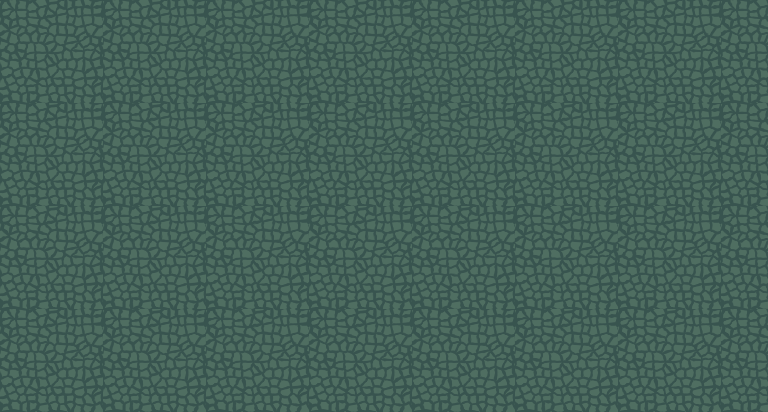
Reproduce this texture procedurally as a WebGL 2 fragment shader.

```glsl
#version 300 es
precision highp float;
// Pebbled leather: small angular green grains split by dark creases, in square tiles.

uniform vec2 u_resolution;
out vec4 fragColor;

const vec3 CREASE = vec3(0.22, 0.33, 0.31);
const vec3 GRAIN = vec3(0.31, 0.43, 0.38);
const float TILES_PER_HEIGHT = 4.0;
const vec2 GRAINS_PER_TILE = vec2(11.0, 12.0);
const float JITTER = 0.78;

// Sine-free hash giving two values in 0..1
vec2 hash22(vec2 p) {
    vec3 q = fract(vec3(p.xyx) * vec3(0.1031, 0.1030, 0.0973));
    q += dot(q, q.yzx + 33.33);
    return fract((q.xx + q.yz) * q.zy);
}

// Smooth two-channel value noise
vec2 noise2(vec2 p) {
    vec2 cell = floor(p);
    vec2 f = fract(p);
    f = f * f * (3.0 - 2.0 * f);
    vec2 low = mix(hash22(cell), hash22(cell + vec2(1.0, 0.0)), f.x);
    vec2 high = mix(hash22(cell + vec2(0.0, 1.0)), hash22(cell + 1.0), f.x);
    return mix(low, high, f.y);
}

vec2 grainCentre(vec2 cell) {
    return cell + 0.5 + JITTER * (hash22(cell + 17.0) - 0.5);
}

// Returns distance to the nearest grain border and a random value per grain
vec2 grainBorder(vec2 p) {
    vec2 base = floor(p);
    vec2 nearestCell = base;
    vec2 nearest = vec2(0.0);
    float best = 1e4;
    for (int y = -1; y <= 1; y++) {
        for (int x = -1; x <= 1; x++) {
            vec2 cell = base + vec2(x, y);
            vec2 toCentre = grainCentre(cell) - p;
            float d = dot(toCentre, toCentre);
            if (d < best) {
                best = d;
                nearest = toCentre;
                nearestCell = cell;
            }
        }
    }
    float border = 1e4;
    for (int y = -2; y <= 2; y++) {
        for (int x = -2; x <= 2; x++) {
            vec2 cell = nearestCell + vec2(x, y);
            vec2 toCentre = grainCentre(cell) - p;
            vec2 across = toCentre - nearest;
            if (dot(across, across) > 1e-5) {
                border = min(border, dot(0.5 * (toCentre + nearest), normalize(across)));
            }
        }
    }
    return vec2(border, hash22(nearestCell + 71.0).x);
}

// Distance in grains to the closest tile edge
float seamDistance(vec2 tileUv) {
    vec2 d = min(tileUv, 1.0 - tileUv) * GRAINS_PER_TILE;
    return min(d.x, d.y);
}

void main() {
    // Tiles are counted from the upper left corner
    vec2 uv = vec2(gl_FragCoord.x, u_resolution.y - gl_FragCoord.y) / u_resolution.y;
    vec2 tileUv = fract(uv * TILES_PER_HEIGHT);
    vec2 p = tileUv * GRAINS_PER_TILE;
    float pixel = TILES_PER_HEIGHT * GRAINS_PER_TILE.y / u_resolution.y;

    // Roughen the grain outlines
    p += 0.16 * (noise2(p * 3.1 + 5.0) - 0.5);
    vec2 grain = grainBorder(p);

    // Creases vary by grain and widen a little at the tile seams
    float seam = 1.0 - smoothstep(0.2, 1.1, seamDistance(tileUv));
    float crease = mix(0.115, 0.165, grain.y) + 0.035 * seam;

    float cover = smoothstep(-0.6 * pixel, 0.6 * pixel, grain.x - crease);
    fragColor = vec4(mix(CREASE, GRAIN, cover), 1.0);
}
```
